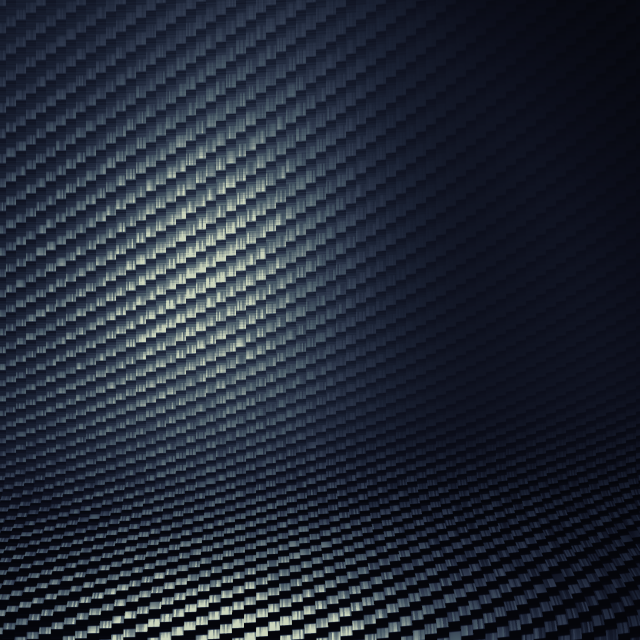
This texture is drawn by a WebGL 2 fragment shader. Its source:

```glsl
#version 300 es
precision highp float;
// Curved sheet of twill carbon weave with a pale soft glow and a dark fold near the bottom.

uniform vec2 u_resolution;
out vec4 fragColor;

const float COLUMNS = 64.0;        // vertical tows across the canvas
const float NEAR_SPREAD = 11.0;    // tows lost as the cloth comes closer
const float ROW_DENSITY = 20.0;    // twill rows per unit height on the flat part
const float FOLD_DENSITY = 38.0;   // extra rows squeezed into the fold
const float FOLD_HEIGHT = 0.17;
const float FOLD_TILT = 0.07;
const float TWILL_STEP = 0.25;     // row shift from one tow to the next
const float FIBRE_COUNT = 7.0;
const float FIBRE_GAIN = 0.14;
const float THREAD_GAIN = 0.07;
const vec2 GLOW_CENTER = vec2(0.33, 0.58);
const vec2 GLOW_SIZE = vec2(0.21, 0.30);
const vec2 SHEEN_CENTER = vec2(0.38, -0.02);
const vec2 SHEEN_SIZE = vec2(0.40, 0.15);
const int SAMPLES = 3;             // supersampling grid side

const vec3 TONES[7] = vec3[7](
    vec3(0.015, 0.02, 0.04), vec3(0.045, 0.055, 0.105), vec3(0.10, 0.13, 0.20),
    vec3(0.18, 0.22, 0.30), vec3(0.28, 0.35, 0.40), vec3(0.45, 0.51, 0.52),
    vec3(0.80, 0.84, 0.74));

float hash(vec2 p) {
    p = fract(p * vec2(0.1031, 0.1137));
    p += dot(p, p.yx + 33.33);
    return fract((p.x + p.y) * p.x * 7.13);
}

float blob(vec2 p, vec2 center, vec2 size) {
    vec2 d = (p - center) / size;
    return exp(-dot(d, d));
}

// Dark to light colour ramp, tone in 0..1
vec3 toneColor(float tone) {
    float t = clamp(tone, 0.0, 1.0) * 6.0;
    int i = min(int(t), 5);
    return mix(TONES[i], TONES[i + 1], t - float(i));
}

// Cloth coordinates: x counts tows, y counts twill rows
vec2 clothCoords(vec2 uv) {
    float spread = COLUMNS - NEAR_SPREAD * (1.0 - smoothstep(0.0, 0.28, uv.y));
    float h = uv.y - FOLD_HEIGHT - FOLD_TILT * uv.x * uv.x;
    float foldWidth = h > 0.0 ? 0.25 : 0.12;
    float rows = ROW_DENSITY * h + FOLD_DENSITY * foldWidth * atan(h / foldWidth);
    return vec2((uv.x - 0.4) * spread, rows);
}

vec3 weave(vec2 uv) {
    // Light layers
    vec2 leaned = uv - vec2(0.12 * (uv.y - GLOW_CENTER.y), 0.0);
    float glow = blob(leaned, GLOW_CENTER, GLOW_SIZE);
    float sheen = blob(uv, SHEEN_CENTER, SHEEN_SIZE);
    float side = 1.0 - smoothstep(0.40, 0.76, uv.x);
    float upper = smoothstep(0.10, 0.42, uv.y);
    float front = 1.0 - smoothstep(0.06, 0.30, uv.y - 0.12 * uv.x);
    float leftRim = blob(uv, vec2(0.05, 0.52), vec2(0.24, 0.30));
    float corner = smoothstep(0.82, 1.12, length(uv - vec2(0.1, 0.3)));
    float topFade = 1.0 - 0.3 * smoothstep(0.7, 1.0, uv.y);

    float gapTone = 0.145 + 0.05 * upper + 0.10 * side * upper + 0.25 * glow
                  - 0.12 * front - 0.13 * corner * upper;
    float contrast = 0.02 + 0.13 * side * topFade + 0.27 * glow + 0.18 * leftRim
                   + 0.30 * front * (1.0 - 0.3 * smoothstep(0.6, 1.0, uv.x))
                   + 0.52 * sheen;

    // Twill cell
    vec2 cloth = clothCoords(uv);
    float column = floor(cloth.x);
    float across = cloth.x - column;
    float shifted = cloth.y - column * TWILL_STEP;
    float row = floor(shifted);
    float along = shifted - row;
    float duty = mix(0.40, 0.54, smoothstep(0.0, 0.4, uv.x));
    float tow = smoothstep(0.0, 0.07, along) * (1.0 - smoothstep(duty - 0.05, duty + 0.05, along));

    // Upright fibres on raised tows, level threads in the gaps
    float fibre = hash(vec2(floor(across * FIBRE_COUNT) + column * FIBRE_COUNT, row) + 200.0) - 0.5;
    float seam = smoothstep(0.0, 0.12, across) * smoothstep(0.0, 0.12, 1.0 - across);
    float bend = 1.08 - mix(0.5, 0.2, front) * along / duty;
    float thread = sin(cloth.y * 44.0) * 0.5 + sin(cloth.y * 71.0 + cloth.x * 0.3) * 0.5;
    float level = THREAD_GAIN * thread * (glow + 0.4 * side);
    float raised = gapTone + contrast * bend * mix(0.86, 1.05, seam) + 0.4 * level
                 + FIBRE_GAIN * fibre * smoothstep(0.0, 0.4, contrast) * 2.0;
    float shadow = smoothstep(0.60, 1.0, along) * (0.02 + 0.30 * contrast);
    float weft = 0.22 * glow * (1.0 - smoothstep(duty, 0.85, along));
    float sunken = gapTone + weft - shadow + level;
    return toneColor(mix(sunken, raised, tow));
}

void main() {
    vec3 color = vec3(0.0);
    for (int j = 0; j < SAMPLES; j++) {
        for (int i = 0; i < SAMPLES; i++) {
            vec2 offset = (vec2(i, j) + 0.5) / float(SAMPLES) - 0.5;
            color += weave((gl_FragCoord.xy + offset) / u_resolution);
        }
    }
    fragColor = vec4(color / float(SAMPLES * SAMPLES), 1.0);
}
```
